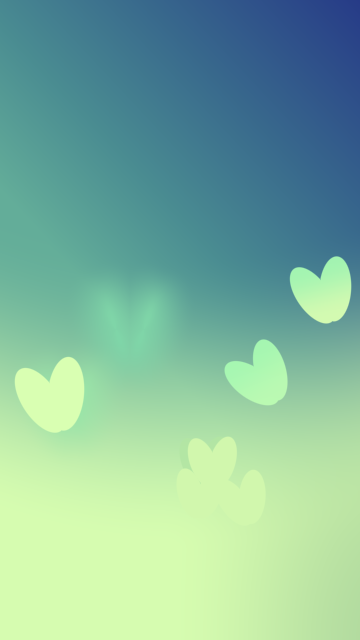
A WebGL 1 fragment shader for this background:

```glsl
precision highp float;
// A dusk-to-lime gradient with floating hearts and two soft mint glows.
// The sky is a diagonal colour ramp that fades downward into lime; each heart
// is a mirrored pair of tilted ellipses, placed by its tip, height and tilt.
uniform vec2 u_resolution;

// Sky ramp, from the top right corner to the left side
const vec3 NAVY = vec3(0.15, 0.23, 0.53);
const vec3 STEEL = vec3(0.22, 0.41, 0.55);
const vec3 TEAL = vec3(0.29, 0.55, 0.57);
const vec3 SEAFOAM = vec3(0.39, 0.68, 0.60);
const vec3 LIME = vec3(0.84, 0.99, 0.69);
const vec3 SHADED_LIME = vec3(0.69, 0.85, 0.62);

// Hearts and glows
const vec3 HEART_LIME = vec3(0.85, 1.0, 0.70);
const vec3 HEART_MINT = vec3(0.66, 0.98, 0.70);
const vec3 CLUSTER_LIME = vec3(0.82, 0.97, 0.68);
const vec3 GHOST = vec3(0.70, 0.90, 0.64);
const vec3 GLOW_MINT = vec3(0.50, 0.84, 0.66);
const vec3 GLOW_LIME = vec3(0.60, 0.90, 0.66);
const float GLOW_BLUR = 0.045;

// Heart of unit height, with its tip at the origin
const vec2 LOBE_CENTER = vec2(0.19, 0.50);
const vec2 LOBE_AXIS = vec2(0.33, 0.944);
const vec2 LOBE_RADII = vec2(0.26, 0.53);

// Position relative to a heart: tip at the origin, top near y = 1
vec2 heartSpace(vec2 p, vec2 tip, float height, float tilt) {
  vec2 d = (p - tip) / height;
  float c = cos(tilt), s = sin(tilt);
  return vec2(c * d.x + s * d.y, c * d.y - s * d.x);
}

// Approximate signed distance to the unit heart
float heartDistance(vec2 q) {
  vec2 d = vec2(abs(q.x), q.y) - LOBE_CENTER;
  vec2 e = vec2(d.x * LOBE_AXIS.y - d.y * LOBE_AXIS.x, dot(d, LOBE_AXIS));
  float k = length(e / LOBE_RADII);
  float slope = length(e / (LOBE_RADII * LOBE_RADII));
  return k * (k - 1.0) / max(slope, 0.001);
}

// Blends a heart over the colour, shading from its tip to its top
vec3 addHeart(vec3 col, vec2 p, vec2 tip, float height, float tilt,
              vec3 low, vec3 high, float blur, float opacity) {
  vec2 q = heartSpace(p, tip, height, tilt);
  float cover = 1.0 - smoothstep(-blur, blur, heartDistance(q) * height);
  vec3 fill = mix(low, high, smoothstep(0.1, 0.95, q.y));
  return mix(col, fill, cover * opacity);
}

vec3 background(vec2 uv) {
  float down = 1.0 - uv.y;

  // Diagonal ramp
  float t = 0.23 + 0.30 * (1.0 - uv.x) + 0.50 * down;
  vec3 col = mix(NAVY, STEEL, clamp((t - 0.23) / 0.18, 0.0, 1.0));
  col = mix(col, TEAL, clamp((t - 0.41) / 0.14, 0.0, 1.0));
  col = mix(col, SEAFOAM, clamp((t - 0.55) / 0.13, 0.0, 1.0));

  // Lime floor, rising at both sides and dimmer at the right
  float side = 2.0 * uv.x - 1.0;
  float fade = smoothstep(0.40, 0.86, down + 0.05 * side * side);
  float shade = smoothstep(0.45, 1.1, uv.x) * smoothstep(0.4, 1.0, down);
  return mix(col, mix(LIME, SHADED_LIME, shade), fade);
}

void main() {
  vec2 uv = gl_FragCoord.xy / u_resolution;
  vec2 p = gl_FragCoord.xy / u_resolution.y;
  float edge = 0.8 / u_resolution.y;
  vec3 col = background(uv);

  // Soft glows
  col = addHeart(col, p, vec2(0.203, 0.428), 0.115, 0.0,
                 GLOW_MINT, GLOW_MINT, GLOW_BLUR, 0.95);
  col = addHeart(col, p, vec2(0.115, 0.320), 0.100, 0.1,
                 GLOW_LIME, GLOW_LIME, GLOW_BLUR, 0.9);

  // Separate hearts
  col = addHeart(col, p, vec2(0.0964, 0.3268), 0.109, 0.25,
                 HEART_LIME, HEART_LIME, edge, 1.0);
  col = addHeart(col, p, vec2(0.5195, 0.4974), 0.096, 0.28,
                 HEART_LIME, HEART_MINT, edge, 0.95);
  col = addHeart(col, p, vec2(0.4349, 0.3737), 0.093, 0.62,
                 mix(HEART_LIME, HEART_MINT, 0.6), HEART_MINT, edge, 0.95);

  // Overlapping cluster, with a faint heart behind
  col = addHeart(col, p, vec2(0.3216, 0.238), 0.078, 0.05,
                 GHOST, GHOST, edge, 0.9);
  col = addHeart(col, p, vec2(0.3099, 0.1901), 0.076, -0.06,
                 CLUSTER_LIME, CLUSTER_LIME, edge, 1.0);
  col = addHeart(col, p, vec2(0.3906, 0.181), 0.080, 0.28,
                 CLUSTER_LIME, CLUSTER_LIME, edge, 1.0);
  col = addHeart(col, p, vec2(0.3346, 0.238), 0.078, 0.05,
                 CLUSTER_LIME, CLUSTER_LIME, edge, 1.0);

  gl_FragColor = vec4(col, 1.0);
}
```
